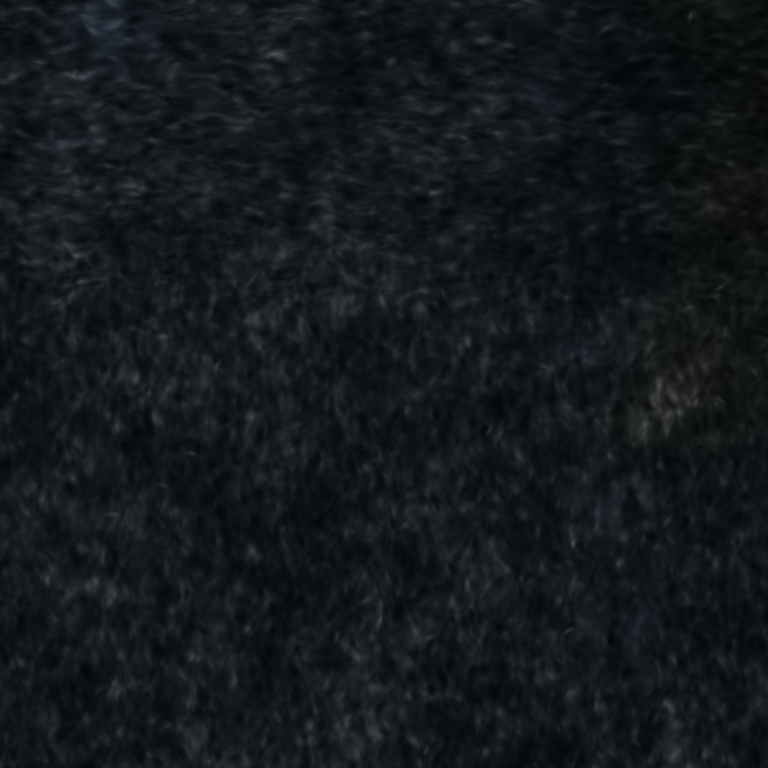
This texture is drawn by a Shadertoy shader. Its source:

```glsl
const vec3 COOL_TINT = vec3(-0.017, 0.002, 0.011);
const vec3 BLUE_BLOOM = vec3(0.030, 0.040, 0.064);
const vec3 BROWN_CAST = vec3(0.012, 0.000, -0.010);
const vec3 FLECK_COLOR = vec3(0.11, 0.11, 0.10);

vec3 hash3(vec2 p) {
    vec3 q = fract(vec3(p.xyx) * vec3(0.1031, 0.1030, 0.0973));
    q += dot(q, q.yxz + 33.33);
    return fract((q.xxy + q.yzz) * q.zyx);
}

// Cellular noise: soft blobs of random weight, centred on zero
float blobs(vec2 p, float seed) {
    vec2 cell = floor(p), local = fract(p);
    float sum = 0.0;
    for (int y = -1; y <= 1; y++)
    for (int x = -1; x <= 1; x++) {
        vec2 offset = vec2(x, y);
        vec3 h = hash3(cell + offset + seed + 100.0);
        vec2 d = offset + h.xy - local;
        float k = max(0.0, 1.0 - dot(d, d));
        sum += (h.z * 2.0 - 1.0) * k * k * k;
    }
    return sum;
}

// Fine nap: brushed sideways at the top, downwards at the bottom
float nap(vec2 p, float height, float frequency, float seed) {
    float sideways = blobs(p * frequency * vec2(0.62, 1.2), seed);
    float downwards = blobs(p * frequency * vec2(1.1, 0.72), seed + 41.0);
    float t = smoothstep(0.35, 0.95, height);
    return mix(downwards, sideways, t) / sqrt(t * t + (1.0 - t) * (1.0 - t));
}

// Row of soft cloudy patches between two ends
float patchRow(vec2 p, vec2 start, vec2 end, float count, vec2 size, float seed) {
    float sum = 0.0;
    for (float i = 0.0; i < count; i++) {
        vec3 h = hash3(vec2(i, seed));
        vec2 centre = mix(start, end, i / (count - 1.0)) + (h.xy - 0.5) * size;
        vec2 d = (p - centre) / (size * mix(0.7, 1.1, h.z));
        sum += exp(-dot(d, d) * 1.6) * mix(0.65, 1.0, h.y);
    }
    return sum;
}

// Sparse short bright threads
float flecks(vec2 p, float frequency, float share) {
    vec2 cell = floor(p * frequency);
    vec3 h = hash3(cell + 300.0);
    vec2 d = fract(p * frequency) - mix(vec2(0.3), vec2(0.7), h.xy);
    float angle = h.x * 6.2832;
    vec2 along = vec2(cos(angle), sin(angle));
    vec2 q = vec2(dot(d, along), dot(d, vec2(-along.y, along.x)));
    q /= vec2(0.17, 0.075);
    return exp(-dot(q, q)) * step(1.0 - share, h.z);
}

void mainImage(out vec4 fragColor, in vec2 fragCoord) {
    vec2 uv = fragCoord / iResolution.xy;
    vec2 p = fragCoord / iResolution.y;

    // Warp the nap so that its rows wander
    vec2 warp = vec2(blobs(p * 28.0, 5.0), blobs(p * 28.0, 17.0));
    vec2 worn = p + warp * 0.006;
    float fine = nap(worn, uv.y, 88.0, 3.0);
    float finest = nap(worn, uv.y, 165.0, 71.0);
    float clumps = blobs(worn * vec2(34.0, 30.0), 23.0);
    float broad = blobs(p * 5.0, 11.0) + 0.7 * blobs(p * 12.0, 29.0);

    // Worn blue patches with ragged borders
    vec2 ragged = uv + warp * 0.018;
    float bloom = patchRow(ragged, vec2(0.82, 0.20), vec2(0.70, 0.88), 5.0, vec2(0.060, 0.055), 2.0);
    bloom += 0.45 * patchRow(ragged, vec2(0.56, 0.20), vec2(0.35, 0.65), 5.0, vec2(0.030, 0.055), 9.0);
    bloom += 0.75 * patchRow(ragged, vec2(0.08, 0.86), vec2(0.18, 0.97), 3.0, vec2(0.090, 0.080), 14.0);
    bloom += 0.40 * patchRow(ragged, vec2(0.16, 0.04), vec2(0.09, 0.32), 3.0, vec2(0.090, 0.090), 21.0);
    bloom *= clamp(0.85 + 0.5 * clumps + 0.35 * fine, 0.0, 1.5);

    // Dark cloth with shaded hollows
    float corner = exp(-dot(uv - vec2(1.05, 0.9), uv - vec2(1.05, 0.9)) * 9.0);
    float hollow = patchRow(ragged, vec2(0.17, 0.60), vec2(0.26, 0.60), 2.0, vec2(0.09, 0.06), 33.0);
    float tone = 0.58 * fine + 0.26 * finest + 0.34 * clumps + 0.24 * broad;
    float light = 0.091 * exp(tone - 0.55 * corner - 0.22 * hollow);
    vec3 color = vec3(light) + COOL_TINT;

    // Blue bloom, warm right side and loose threads
    color += BLUE_BLOOM * bloom;
    float warmth = smoothstep(0.65, 1.0, uv.x) * smoothstep(0.1, 0.5, uv.y);
    color += BROWN_CAST * warmth * (0.6 + 0.6 * broad);
    color += FLECK_COLOR * flecks(worn, 26.0, 0.035);

    fragColor = vec4(clamp(color, 0.0, 1.0), 1.0);
}
```
